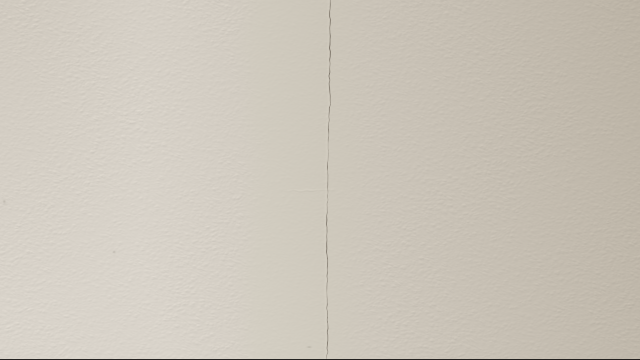
Write a WebGL 1 fragment shader that draws this texture.

```glsl
precision highp float;
// Painted plaster wall: two rough stippled fields with a smoother filled band
// between them, split by a hair-thin vertical crack. Stipple is cellular noise
// of uneven peaks lit from above; a slow gradient shades the wall.
uniform vec2 u_resolution;

const vec3 LIGHT_PAINT = vec3(0.850, 0.828, 0.792);
const vec3 BAND_PAINT  = vec3(0.846, 0.829, 0.784);
const vec3 DARK_PAINT  = vec3(0.730, 0.698, 0.643);
const vec3 CRACK_COLOR = vec3(0.38, 0.345, 0.30);
const vec3 FRAME_COLOR = vec3(0.08, 0.075, 0.07);
const float BAND_LEFT = 0.39;       // as a share of the width
const float BAND_RIGHT = 0.555;
const float STIPPLE_SCALE = 92.0;   // cells per canvas height
const float STIPPLE_LIGHT = 0.075;
const float BAND_ROUGHNESS = 0.3;
const float CRACK_WIDTH = 0.0008;   // half width, in canvas heights
const float FRAME_HEIGHT = 0.0023;

vec2 hash2(vec2 cell) {
  vec2 q = vec2(dot(cell, vec2(127.1, 311.7)), dot(cell, vec2(269.5, 183.3)));
  return fract(sin(q) * 43758.55);
}

// Rounded bumps around scattered points, each with its own height.
float cellBumps(vec2 p) {
  vec2 cell = floor(p);
  vec2 f = p - cell;
  float height = 0.0;
  for (int j = -1; j <= 1; j++) {
    for (int i = -1; i <= 1; i++) {
      vec2 o = vec2(float(i), float(j));
      vec2 r = hash2(cell + o);
      vec2 d = o + r - f;
      float peak = fract(r.x * 7.3 + r.y * 13.7);
      height = max(height, (0.2 + 0.8 * peak * peak) * exp(-4.0 * dot(d, d)));
    }
  }
  return height;
}

float stippleHeight(vec2 p) {
  vec2 q = p * vec2(0.72, 1.15) * STIPPLE_SCALE;
  q += 0.3 * sin(q.yx * vec2(0.9, 0.7) + 2.0 * sin(q * 0.23));
  return 0.65 * cellBumps(q) + 0.35 * cellBumps(q * 1.6 + 17.0);
}

// Smooth one-dimensional noise in -1..1.
float wobble(float t) {
  float i = floor(t);
  float f = t - i;
  float a = hash2(vec2(i, 3.0)).x;
  float b = hash2(vec2(i + 1.0, 3.0)).x;
  return 2.0 * mix(a, b, f * f * (3.0 - 2.0 * f)) - 1.0;
}

// Soft spot with a given centre and radii, 1 in the middle.
float spot(vec2 p, vec2 center, vec2 radii) {
  vec2 d = (p - center) / radii;
  return exp(-dot(d, d));
}

float crackPath(float y) {
  float x = 0.9095 + 0.0072 * smoothstep(0.4, 0.92, y);
  x += 0.0025 * spot(vec2(y), vec2(0.72), vec2(0.05));
  x -= 0.0035 * spot(vec2(y), vec2(0.33), vec2(0.05));
  x += 0.001 * wobble(y * 24.0) + 0.0016 * wobble(y * 90.0 + 9.0);
  return x;
}

void main() {
  vec2 uv = gl_FragCoord.xy / u_resolution;
  vec2 p = gl_FragCoord.xy / u_resolution.y;
  float pixel = 1.0 / u_resolution.y;

  // Broad paint tone
  float edgeX = uv.x + 0.006 * sin(uv.y * 9.0) + 0.004 * sin(uv.y * 31.0);
  float band = smoothstep(BAND_LEFT - 0.025, BAND_LEFT + 0.025, edgeX)
             * (1.0 - smoothstep(BAND_RIGHT - 0.045, BAND_RIGHT + 0.045, edgeX));
  float shade = clamp((uv.x - 0.22) / 0.9, 0.0, 1.0) + 0.14 * (uv.y - 0.35);
  shade += 0.2 * smoothstep(0.3, 0.0, uv.x) * uv.y;
  vec3 color = mix(mix(LIGHT_PAINT, BAND_PAINT, band), DARK_PAINT, clamp(shade, 0.0, 1.0));

  // Stipple relief lit from the upper left
  float rise = stippleHeight(p) - stippleHeight(p + vec2(-0.0015, 0.0035));
  float patches = 0.85 + 0.15 * sin(p.x * 11.0 + 2.0 * sin(p.y * 7.0));
  float roughness = mix(patches, BAND_ROUGHNESS, band);
  color *= 1.0 + STIPPLE_LIGHT * roughness * rise;

  // Faint trowel ridge and small chips
  float ridgeY = 0.472 + 0.003 * wobble(p.x * 60.0);
  float ridge = spot(p, vec2(0.86, ridgeY), vec2(0.055, 0.002));
  float ridgeShadow = spot(p, vec2(0.86, ridgeY - 0.004), vec2(0.055, 0.002));
  color += 0.018 * ridge - 0.02 * ridgeShadow;
  float chips = spot(p, vec2(0.012, 0.440), vec2(0.004, 0.004))
              + spot(p, vec2(0.317, 0.300), vec2(0.004, 0.003))
              + spot(p, vec2(0.859, 0.036), vec2(0.006, 0.002));
  color -= 0.10 * chips;

  // Crack of uneven depth with a pale lip on its left
  float offset = p.x - crackPath(p.y);
  float width = CRACK_WIDTH * (1.0 + 0.5 * wobble(p.y * 38.0 + 5.0));
  float soft = 0.75 * pixel;
  float crack = 1.0 - smoothstep(width - soft, width + soft, abs(offset));
  float depth = 0.62 + 0.2 * wobble(p.y * 21.0) + 0.25 * wobble(p.y * 80.0 + 30.0);
  float lip = spot(vec2(offset, 0.0), vec2(-0.005, 0.0), vec2(0.003, 1.0));
  color += 0.012 * lip;
  color = mix(color, CRACK_COLOR, crack * clamp(depth, 0.15, 1.0));

  // Dark strip along the bottom edge
  float wall = smoothstep(FRAME_HEIGHT - 0.5 * pixel, FRAME_HEIGHT + 0.5 * pixel, uv.y);
  gl_FragColor = vec4(mix(FRAME_COLOR, color, wall), 1.0);
}
```
